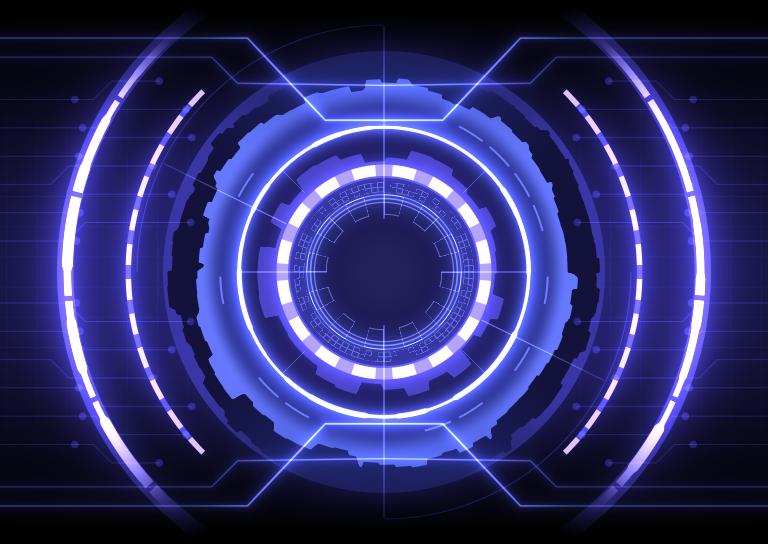
A Shadertoy shader for this background:

```glsl
// Glowing violet interface dial: concentric gear rings, side arcs and mirrored circuit traces.
const float TAU = 6.28318;

float hash(float n) { return fract(sin(n * 127.1 + 3.7) * 4375.85); }

// Antialiased coverage of a signed distance, in canvas heights
float cover(float d) { return clamp(.5 - d * iResolution.y, 0., 1.); }

float stroke(float d, float halfWidth) { return cover(abs(d) - halfWidth); }

// Stepped random profile around the circle
float teeth(float turn, float count, float seed) {
  float cell = floor(turn * count);
  float ramp = smoothstep(.86, 1., fract(turn * count));
  return mix(hash(cell + seed), hash(mod(cell + 1., count) + seed), ramp);
}

// Evenly spaced dashes along a circle of radius r
float dash(float turn, float count, float duty, float r) {
  return cover((abs(fract(turn * count) - .5) - .5 * duty) * TAU * r / count);
}

float segment(vec2 p, vec2 a, vec2 b) {
  vec2 ab = b - a;
  return length(p - a - ab * clamp(dot(p - a, ab) / dot(ab, ab), 0., 1.));
}

float path(vec2 p, vec2 a, vec2 b, vec2 c, vec2 d) {
  return min(segment(p, a, b), min(segment(p, b, c), segment(p, c, d)));
}

// Outline of the polar grid cell that holds the point
float cellEdge(float r, float turn, float count, float inner, float height) {
  float u = fract(turn * count), v = fract((r - inner) / height);
  return min(min(u, 1. - u) * TAU * r / count, min(v, 1. - v) * height);
}

vec3 sideArcs(float r, float turn, float lift) {
  float fade = smoothstep(.98, .15, lift);
  vec3 light = vec3(.27, .24, .8) * fade * exp(-abs(r - .583) * 27.);
  light += vec3(.2, .18, .62) * smoothstep(.95, .2, lift) * exp(-abs(r - .47) * 42.);

  // Thick outer arc
  float reach = smoothstep(.99, .9, lift);
  light += vec3(.2, .17, .56) * reach * stroke(r - .586, .015) * (.35 + .65 * fade);
  float core = stroke(r - .582, .005 + .005 * teeth(turn, 38., 5.));
  light += vec3(.75, .7, .9) * core * dash(turn + .013, 19., .95, r) * smoothstep(.86, .5, lift);

  // Dashed inner arc
  float band = stroke(r - .47, .005) * cover((lift - .785) * r);
  return light + band * mix(vec3(.22, .19, .65), vec3(.8, .7, .85), dash(turn, 46., .6, r));
}

vec3 circuits(vec2 q) {
  // Main traces with a bright central bridge
  float bridge = path(q, vec2(.8, .43), vec2(.251, .43), vec2(.108, .279), vec2(0, .279));
  float shelf = path(q, vec2(.8, .395), vec2(.317, .395), vec2(.269, .347), vec2(0, .343));
  float power = mix(1., .3, smoothstep(.08, .4, q.x));
  vec3 light = vec3(.45, .48, .9) * power * (stroke(bridge, .0017) + .7 * stroke(shelf, .0013));
  light += vec3(.14, .17, .5) * power * (exp(-bridge * 110.) + .6 * exp(-shelf * 110.));

  // Thin side traces ending in pads
  for (float k = 0.; k < 6.; k++) {
    float y = .057 + .052 * k, bend = .5 + .13 * hash(k + 2.);
    vec2 pad = vec2(.33 + .13 * hash(k + 9.), y + .034);
    float trace = path(q, vec2(.8, y), vec2(bend, y), vec2(bend - .034, pad.y), pad);
    float pads = min(length(q - pad), length(q - vec2(.58 - .03 * hash(k), y))) - .007;
    light += vec3(.12, .11, .36) * (.65 * stroke(trace, .0009) + .8 * cover(pads));
  }
  return light;
}

void mainImage(out vec4 fragColor, in vec2 fragCoord) {
  vec2 p = (fragCoord - .5 * iResolution.xy) / iResolution.y, q = abs(p);
  float r = length(p), turn = fract(atan(p.y, p.x) / TAU);
  float lift = atan(q.y, q.x + .00001);

  // Background haze and faint grid
  float haze = smoothstep(.47, 0., q.y);
  vec3 col = vec3(.012, .012, .035) + vec3(.075, .068, .215) * haze;
  vec2 grid = abs(fract(p / .0555) - .5) * .0555;
  col += vec3(.025, .025, .08) * haze * stroke(min(grid.x, grid.y), .0007);
  col += vec3(.06, .06, .2) * exp(-max(r - .4, 0.) * 26.);
  col += sideArcs(r, turn, lift);

  // Stacked gear plates, bluer toward the top and bottom
  float upright = smoothstep(.5, 1.3, lift);
  float outerGear = .374 + .02 * teeth(turn, 34., 1.) + .01 * teeth(turn, 90., 4.);
  float innerGear = .329 + .022 * teeth(turn, 26., 8.) + .014 * teeth(turn, 75., 6.);
  col = mix(col, mix(vec3(.24, .22, .68), vec3(.12, .13, .38), upright), .9 * cover(r - .406));
  col = mix(col, mix(vec3(.07, .07, .23), vec3(.11, .13, .38), upright), cover(r - outerGear));
  vec3 rimTone = mix(vec3(.4, .47, 1), vec3(.32, .39, .88), upright);
  vec3 plate = mix(vec3(.16, .19, .53), rimTone, smoothstep(.295, .338, r));
  col = mix(col, plate, cover(r - innerGear));
  float marks = step(.6, hash(floor(turn * 28.))) * dash(turn, 28., .75, r);
  col += vec3(.22, .26, .4) * marks * stroke(r - .301, .0018);
  col = mix(col, vec3(.07, .065, .23), cover(r - .264));

  // Bright thin ring
  col += vec3(.34, .38, .95) * exp(-abs(r - .266) * 72.);
  col += vec3(.6, .65, .8) * stroke(r - .266, .0022 + .003 * teeth(turn, 30., 2.));

  // Dashed white ring with wedge blocks
  col += vec3(.27, .25, .76) * exp(-abs(r - .187) * 46.);
  float wedgeTop = .201 + .034 * teeth(turn, 32., 12.);
  col += vec3(.16, .14, .38) * cover(r - wedgeTop) * cover(.173 - r);
  vec3 dashTone = mix(vec3(.68, .62, .98), vec3(1, .98, 1), dash(turn, 16., .58, r));
  col = mix(col, dashTone, stroke(r - .187, .0105));

  // Fine rings, bricks and keystones around the soft core
  col += vec3(.07, .06, .13) * smoothstep(.15, .02, r);
  col += vec3(.15, .18, .44) * exp(-abs(r - .139) * 44.);
  float fineRings = stroke(abs(r - .135) - .007, .001) + stroke(r - .135, .0014);
  float brick = floor(turn * 84.) + 84. * floor((r - .147) / .009);
  float bricks = step(.35, hash(brick)) * cover(abs(r - .156) - .0095)
    * stroke(cellEdge(r, turn, 84., .147, .009), .0009);
  float keystones = step(.5, fract(turn * 12.)) * cover(abs(r - .124) - .019)
    * stroke(cellEdge(r, turn, 24., .106, .036), .001);
  col += vec3(.36, .42, .56) * (.8 * fineRings + .6 * bricks + .75 * keystones);

  // Axes, diagonal pointer and quarter arcs
  float axes = stroke(p.x, .0012) * stroke(r - .275, .177) + stroke(p.y, .001) * stroke(r - .185, .08);
  float pointer = stroke(dot(p, vec2(.442, .897)), .001) * stroke(r - .325, .125);
  float spokes = stroke(q.x - q.y, .001) * stroke(r - .235, .03);
  float axisFade = mix(1., .4, smoothstep(.28, .44, r));
  col += vec3(.36, .4, .7) * axisFade * (.8 * axes + .8 * pointer + .5 * spokes);
  col += vec3(.09, .08, .27) * stroke(r - .454, .001) * step(p.x * p.y, 0.);

  col += circuits(q);
  fragColor = vec4(clamp(col * smoothstep(.51, .41, q.y), 0., 1.), 1);
}
```
